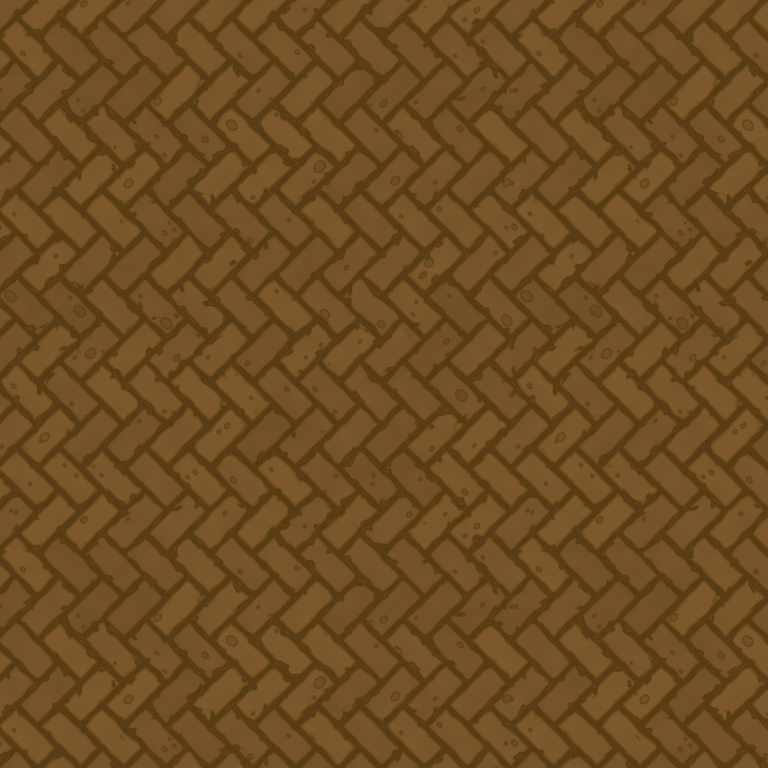
A WebGL 1 fragment shader for this texture:

```glsl
precision highp float;
// Worn brown herringbone brick paving with chipped edges, pits and dark grout.

uniform vec2 u_resolution;

const float COLUMNS = 17.86;   // bricks across the canvas
const float TILE = 12.0;       // bricks before the wear repeats
const vec2 ORIGIN = vec2(0.628, 1.14);
const vec2 HALF_BRICK = vec2(0.7071, 0.35355);
const float GAP = 0.066;       // half the grout width
const float CORNER = 0.05;

const vec3 GROUT = vec3(0.378, 0.257, 0.105);
const vec3 SEAM = vec3(0.325, 0.218, 0.065);
const vec3 RIM = vec3(0.435, 0.312, 0.120);
const vec3 DULL = vec3(0.438, 0.306, 0.158);
const vec3 BRIGHT = vec3(0.492, 0.347, 0.176);

vec2 hash2(vec2 p) {
  vec2 k = vec2(dot(p, vec2(127.1, 311.7)), dot(p, vec2(269.5, 183.3)));
  return fract(sin(k) * 43758.545);
}

float gradientAt(vec2 cell, vec2 offset, float period) {
  float angle = 6.2832 * hash2(mod(cell, period)).x;
  return dot(vec2(cos(angle), sin(angle)), offset);
}

// Gradient noise that wraps after a whole number of cells.
float noise(vec2 p, float period) {
  vec2 i = floor(p), f = p - i;
  vec2 u = f * f * f * (f * (f * 6.0 - 15.0) + 10.0);
  vec2 e = vec2(1.0, 0.0);
  float low = mix(gradientAt(i, f, period), gradientAt(i + e, f - e, period), u.x);
  float high = mix(gradientAt(i + e.yx, f - e.yx, period),
                   gradientAt(i + 1.0, f - 1.0, period), u.x);
  return mix(low, high, u.y);
}

float roundedBox(vec2 p, vec2 size, float radius) {
  vec2 q = abs(p) - size + radius;
  return length(max(q, 0.0)) + min(max(q.x, q.y), 0.0) - radius;
}

// Brick edge, made uneven by a slow wobble and sharper chips.
float brickEdge(vec2 local, vec2 p, vec2 id) {
  vec2 seed = hash2(id + 3.7);
  vec2 shift = seed * 40.0;
  float wobble = noise(p * 3.0 + shift, TILE * 3.0);
  float chip = smoothstep(0.12, 0.5, noise(p * 4.0 + shift.yx, TILE * 4.0));
  return roundedBox(local, HALF_BRICK - GAP, CORNER)
       + wobble * mix(0.02, 0.075, seed.x) + chip * mix(0.03, 0.14, seed.y);
}

// Darkness of a few ringed pits scattered over one brick.
float pits(vec2 local, vec2 id, float aa) {
  float dark = 0.0;
  for (int i = 0; i < 3; i++) {
    vec2 key = id + 19.3 * float(i + 1);
    vec2 center = (hash2(key) - 0.5) * vec2(1.0, 0.38);
    vec2 pick = hash2(key + 7.1);
    float radius = mix(0.03, 0.13, pow(pick.x, 5.0));
    float d = length((local - center) * vec2(0.9, 1.15)) - radius;
    float ring = 1.0 - smoothstep(0.006, 0.022 + aa, abs(d));
    float fill = 1.0 - smoothstep(-aa, aa, d);
    dark = max(dark, step(0.74, pick.y) * max(ring * 0.75, fill * 0.35));
  }
  return dark;
}

vec3 brickColor(vec2 local, vec2 p, vec2 id, float d, float aa) {
  float tone = hash2(id + 11.9).x;
  float mottle = noise(p * 2.0 + tone * 30.0, TILE * 2.0);
  vec3 face = mix(DULL, BRIGHT, clamp(0.2 + 0.8 * tone + 0.45 * mottle, 0.0, 1.0));
  float rim = smoothstep(-0.095, -0.03, d) * mix(0.5, 1.0, tone);
  vec3 color = mix(face, RIM, rim);
  float glint = 1.0 - smoothstep(0.0, 0.025 + aa, abs(d + 0.055));
  color += vec3(0.025, 0.019, 0.004) * glint * tone;
  return mix(color, GROUT * 0.95, pits(local, id, aa));
}

// Grout with a dark seam midway and streaks beside the bricks.
vec3 groutColor(vec2 p, float d, float spread, float aa) {
  float grain = noise(p * 5.0, TILE * 5.0);
  float seam = 1.0 - smoothstep(0.01, 0.06 + aa, abs(spread + grain * 0.04));
  float shadow = 1.0 - smoothstep(0.0, 0.03 + aa, abs(d - 0.022));
  float streak = clamp(max(seam * 0.7, shadow * 0.65) + grain * 0.4, 0.0, 1.0);
  return mix(GROUT, SEAM, streak);
}

void main() {
  vec2 pixel = vec2(gl_FragCoord.x, u_resolution.y - gl_FragCoord.y);
  vec2 p = pixel / u_resolution.y * COLUMNS;
  float aa = COLUMNS / u_resolution.y;
  float nearest = 9.0, second = 9.0;
  vec2 brickId = vec2(0.0), brickLocal = vec2(0.0);

  // Rows alternate their slant and shift by half a brick.
  for (int j = -1; j <= 1; j++) {
    float row = floor(p.y - ORIGIN.y + 0.5) + float(j);
    float odd = mod(row, 2.0);
    float startX = ORIGIN.x + 0.5 * odd;
    for (int i = -1; i <= 1; i++) {
      float column = floor(p.x - startX + 0.5) + float(i);
      vec2 q = p - vec2(column + startX, row + ORIGIN.y);
      float slant = 1.0 - 2.0 * odd;
      vec2 local = vec2(q.x + slant * q.y, q.y - slant * q.x) * 0.70711;
      vec2 id = mod(vec2(column, row), TILE);
      float d = brickEdge(local, p, id);
      second = min(second, max(d, nearest));
      if (d < nearest) { nearest = d; brickId = id; brickLocal = local; }
    }
  }

  vec3 brick = brickColor(brickLocal, p, brickId, nearest, aa);
  vec3 grout = groutColor(p, nearest, second - nearest, aa);
  float cover = 1.0 - smoothstep(-0.02 - 0.5 * aa, 0.01 + 0.5 * aa, nearest);
  gl_FragColor = vec4(mix(grout, brick, cover), 1.0);
}
```
